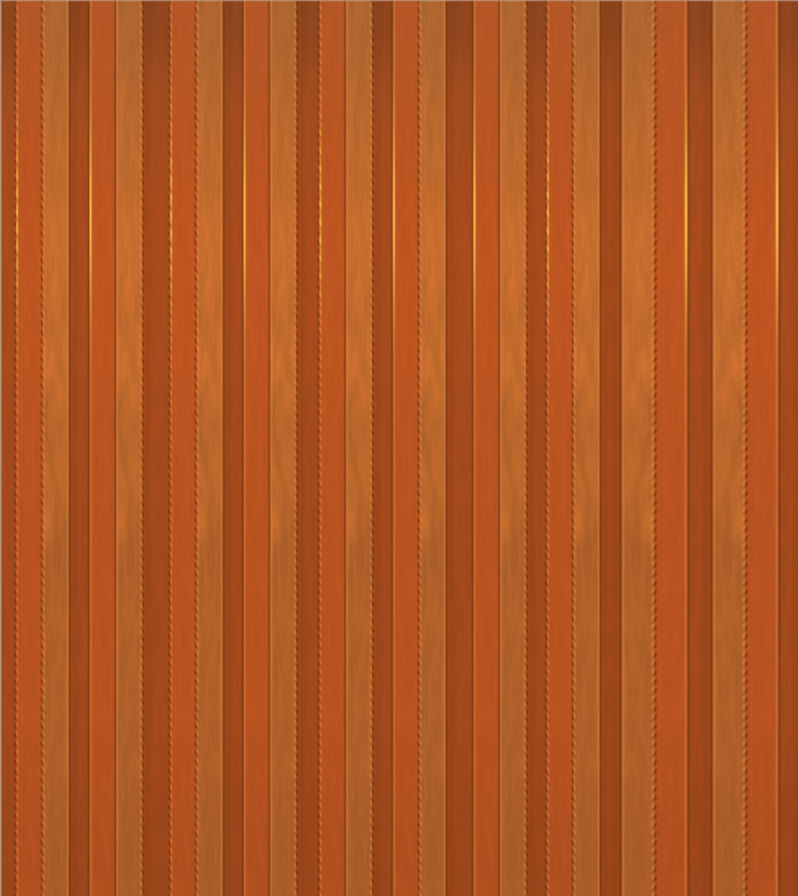
Give the GLSL for this texture, as a Shadertoy shader.

```glsl
// Upright polished wood slats in three tones, with beaded seams and gold glints.

const float TAU = 6.28318;
const float REPEATS = 10.523;      // regular repeats that fit the canvas width
const float FIRST_SLAT = 0.215;    // left edge of the first red slat
const float RED_END = 0.35;        // slat edges inside one repeat
const float TAN_END = 0.69;
const float JITTER = 0.0155;       // uneven spacing of the repeats
const float MIRROR_START = 8.03;   // from here the slats are wider and reversed
const float MIRROR_PERIOD = 1.2;
const float MIRROR_SEAM = 1.03;
const float MIRROR_SCALE = 1.245;
const float BEADS = 100.0;         // beads along one seam
const float LINE = 0.015;          // seam line half width
const float GLINT_HEIGHT = 0.76;

const vec3 RED = vec3(0.735, 0.328, 0.128);
const vec3 TAN = vec3(0.705, 0.385, 0.165);
const vec3 BROWN = vec3(0.650, 0.290, 0.110);
const vec3 SEAM_DARK = vec3(0.43, 0.20, 0.07);
const vec3 SEAM_LIGHT = vec3(0.85, 0.52, 0.25);
const vec3 GOLD = vec3(1.0, 0.78, 0.30);
const vec3 RIM = vec3(0.74, 0.62, 0.54);

vec2 hash2(vec2 p) {
    return fract(sin(vec2(dot(p, vec2(127.1, 311.7)), dot(p, vec2(269.5, 183.3)))) * 4375.5);
}

// Distance to the nearest scattered point
float cellular(vec2 p) {
    vec2 cell = floor(p);
    float nearest = 2.0;
    for (int j = -1; j <= 1; j++)
        for (int i = -1; i <= 1; i++) {
            vec2 c = cell + vec2(i, j);
            nearest = min(nearest, length(c + hash2(c) - p));
        }
    return nearest;
}

float bell(float x, float width) {
    return exp(-x * x / (width * width));
}

// Fine vertical fibres, centred on zero
float grain(vec2 p) {
    float fibres = cellular(p * vec2(17.0, 20.0)) + 0.6 * cellular(p * vec2(32.0, 50.0) + 7.0);
    return fibres - 0.75 + 0.15 * sin(p.x * 31.0 + 2.0 * sin(p.y * 17.0));
}

// Dark groove beside a light edge; side gives the direction of the light edge
vec3 drawSeam(vec3 color, float d, float side, float beaded, float y, float width) {
    float bead = 0.5 + 0.5 * sin(TAU * (y * BEADS + d * 9.0));
    float groove = bell(d + side * 0.016, width) * mix(0.55, 0.75 * (1.0 - bead), beaded);
    float edge = bell(d - side * 0.014, width) * mix(0.45, 0.65 * bead, beaded);
    color = mix(color, SEAM_DARK, groove);
    return mix(color, SEAM_LIGHT, edge);
}

void mainImage(out vec4 fragColor, in vec2 fragCoord) {
    vec2 uv = fragCoord / iResolution.xy;
    float x = uv.x * REPEATS;
    float y = uv.y;
    float pixel = REPEATS / iResolution.x;
    float width = max(LINE, 0.6 * pixel);

    // Position inside the repeat, and which of its three seams are beaded
    float k = floor(x - FIRST_SLAT + 0.14);
    float shift = cos(TAU * k / 2.0) - cos(TAU * k / 4.0) - sin(TAU * k / 4.0);
    float local = x - FIRST_SLAT - k - JITTER * shift;
    float odd = mod(k + floor(k / 4.0), 2.0);
    vec3 beaded = vec3(1.0 - mod(k + floor(k / 6.0), 2.0), 1.0 - odd, odd);
    if (x > MIRROR_START) {
        float fromStart = x - MIRROR_START;
        k = floor(fromStart / MIRROR_PERIOD);
        local = (MIRROR_SEAM + k * MIRROR_PERIOD - fromStart) / MIRROR_SCALE;
        beaded = vec3(0.0, 1.0, 0.0);
        k += 9.0;
    }

    // Slat tones
    float inRed = smoothstep(-pixel, pixel, local) * (1.0 - smoothstep(-pixel, pixel, local - RED_END));
    float inTan = smoothstep(-pixel, pixel, local - RED_END)
                * (1.0 - smoothstep(-pixel, pixel, local - TAN_END));
    float inBrown = 1.0 - inRed - inTan;
    vec3 color = RED * inRed + TAN * inTan + BROWN * inBrown;

    // Sheen across the height, darker brown near the top
    float sheen = bell(y - 0.70, 0.20);
    color *= 0.985 + sheen * (0.035 + 0.085 * inTan) - 0.04 * (1.0 - smoothstep(0.0, 0.25, y));
    color += vec3(-0.015, 0.015, 0.02) * smoothstep(0.75, 1.0, y);
    color *= 1.0 - 0.11 * inBrown * smoothstep(0.88, 1.0, y);

    // Fibres, and cloudy figure on the tan slats
    vec2 wood = vec2(local, y);
    color *= 1.0 + grain(wood) * (0.045 + 0.025 * inTan);
    float figure = cellular(wood * vec2(5.0, 11.0) + vec2(0.3 * sin(y * 40.0), 3.0)) - 0.42;
    color *= 1.0 - 0.16 * figure * inTan * bell(y - 0.52, 0.20);

    // Pale flecks where the figure catches the light
    float fleckX = local - 0.43 - 0.03 * sin(y * 55.0);
    float flecks = bell(y - 0.42, 0.022) + 0.7 * bell(y - 0.585, 0.025);
    color *= 1.0 + 0.10 * inTan * flecks * bell(fleckX, 0.06);

    // Seams between slats, and a faint groove within the brown one
    color = drawSeam(color, local, 1.0, beaded.x, y, width);
    color = drawSeam(color, local - RED_END, 1.0, beaded.y, y, width);
    color = drawSeam(color, local - TAN_END, -1.0, beaded.z, y, width);
    color = mix(color, SEAM_DARK, 0.15 * bell(local - TAN_END - 0.08, 0.04));

    // Gold glint on the leading seam
    float spark = 0.5 + 0.5 * sin(TAU * y * BEADS * 0.5 + k);
    float glint = bell(local - 0.01, width) * bell(y - GLINT_HEIGHT, 0.10);
    color = mix(color, GOLD, glint * mix(0.9, 0.3 + 0.5 * spark, beaded.x));

    // Pale rim along the top and left
    float rim = max(1.0 - smoothstep(0.0, 0.035, x), 0.8 * smoothstep(0.9975, 1.0, y));
    color = mix(color, RIM, rim);

    fragColor = vec4(clamp(color, 0.0, 1.0), 1.0);
}
```
